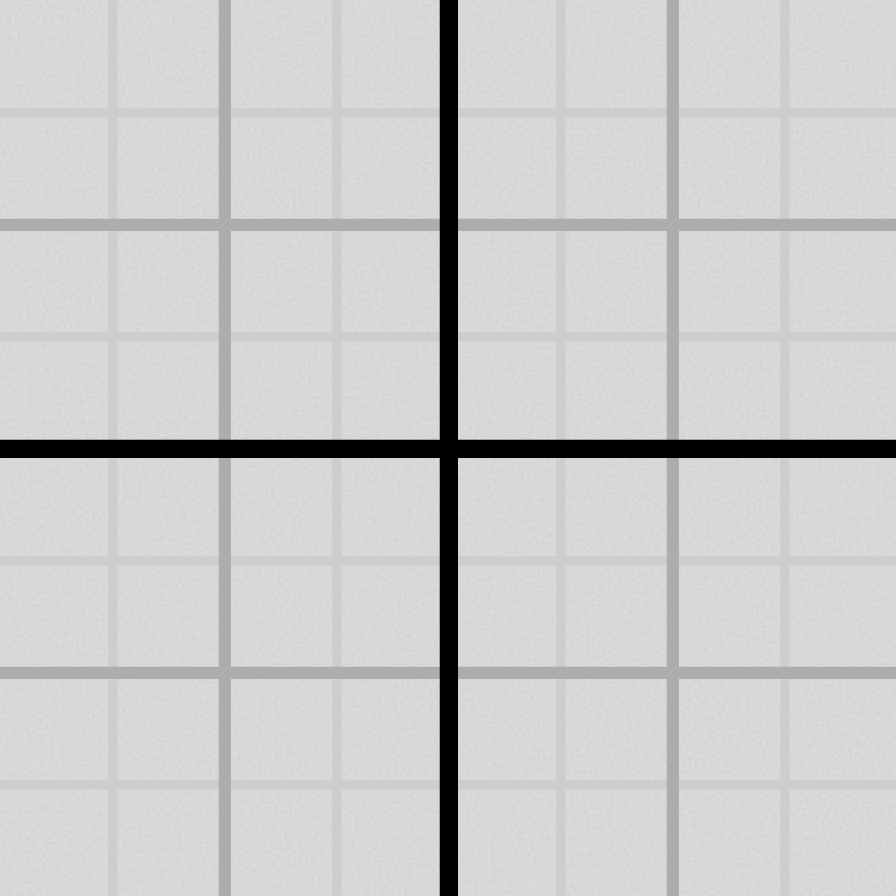
Write a WebGL 2 fragment shader that draws this pattern.

```glsl
#version 300 es
precision highp float;

uniform vec2 u_resolution;
out vec4 fragColor;

vec2 hashGradient(vec2 cell) {
    vec3 h = fract(cell.xyx * vec3(0.1031, 0.1030, 0.0973));
    h += dot(h, h.yzx + 33.33);
    float angle = 6.2832 * fract((h.x + h.y) * h.z);
    return vec2(cos(angle), sin(angle));
}

float gradientNoise(vec2 p) {
    vec2 cell = floor(p);
    vec2 f = p - cell;
    vec2 w = f * f * f * (f * (f * 6.0 - 15.0) + 10.0);
    vec2 e = vec2(0.0, 1.0);
    float a = dot(hashGradient(cell), f);
    float b = dot(hashGradient(cell + e.yx), f - e.yx);
    float c = dot(hashGradient(cell + e.xy), f - e.xy);
    float d = dot(hashGradient(cell + e.yy), f - e.yy);
    return mix(mix(a, b, w.x), mix(c, d, w.x), w.y);
}

// Coverage of evenly spaced lines, leaving the canvas border empty
float gridLines(vec2 p, float spacing, float halfWidth, float pixel) {
    vec2 index = clamp(round(p / spacing), 1.0, 1.0 / spacing - 1.0);
    vec2 dist = abs(p - spacing * index);
    return clamp((halfWidth - min(dist.x, dist.y)) / pixel + 0.5, 0.0, 1.0);
}

void main() {
    vec2 uv = gl_FragCoord.xy / u_resolution;
    float pixel = 1.0 / min(u_resolution.x, u_resolution.y);

    // Grainy paper
    float grain = gradientNoise(uv * 290.0 + 7.3);
    grain += 0.5 * gradientNoise(uv * 170.0 + 41.7);
    vec3 color = vec3(0.846, 0.846, 0.841) + 0.027 * grain;

    // Faint, medium and central lines, nudged right and down
    vec2 p = uv + vec2(-0.00098, 0.00098);
    color = mix(color, vec3(0.805), gridLines(p, 0.125, 0.0052, pixel));
    color = mix(color, vec3(0.68), gridLines(p, 0.25, 0.0068, pixel));
    color = mix(color, vec3(0.0), gridLines(p, 0.5, 0.0102, pixel));

    fragColor = vec4(color, 1.0);
}
```
